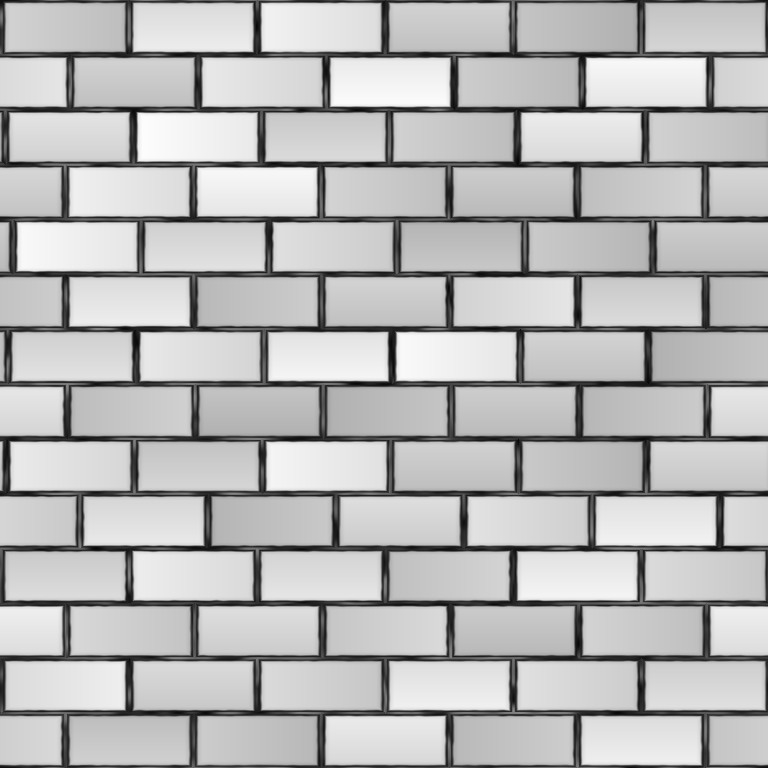
Write a WebGL 1 fragment shader that draws this pattern.

```glsl
precision highp float;
// Running-bond wall of grey gradient bricks with soft, sooty joints; tiles 6 by 14.
uniform vec2 u_resolution;

float hash(vec2 p) {
  return fract(sin(dot(p, vec2(127.1, 311.7)) + 4.7) * 43758.5453);
}

// Value noise that wraps after a whole number of cells.
float wrapNoise(vec2 uv, vec2 cells) {
  vec2 p = uv * cells;
  vec2 i = floor(p);
  vec2 f = fract(p);
  f = f * f * (3.0 - 2.0 * f);
  vec2 a = mod(i, cells);
  vec2 b = mod(i + 1.0, cells);
  return mix(mix(hash(a), hash(vec2(b.x, a.y)), f.x),
             mix(hash(vec2(a.x, b.y)), hash(b), f.x), f.y);
}

// Each brick has its own tone; gradients alternate across and down.
float brickShade(vec2 id, vec2 local) {
  float tone = mix(0.73, 0.955, hash(id + 31.0));
  float vertical = mod(id.x + floor(id.y * 0.5), 2.0);
  float along = mix(local.x, local.y, vertical) - 0.5;
  float direction = hash(id + 73.0) < 0.5 ? -1.0 : 1.0;
  return tone + direction * along * 0.085;
}

// Black rims around a streaky, patchy grey core.
float jointShade(vec2 uv, float t, bool horizontal) {
  vec2 grain = horizontal ? vec2(56.0, 320.0) : vec2(320.0, 56.0);
  float streak = wrapNoise(uv, grain);
  float patches = smoothstep(0.2, 0.85, wrapNoise(uv, vec2(30.0, 42.0)));
  float core = 0.1 + 0.3 * patches + 0.22 * (streak - 0.35);
  float rim = 0.07 + 0.1 * streak;
  return mix(core, rim, smoothstep(0.15, 0.65, t));
}

void main() {
  vec2 uv = gl_FragCoord.xy / u_resolution;

  // Brick layout: rows counted from the top, odd rows shifted by half.
  float row = floor((1.0 - uv.y) * 14.0);
  float slip = 0.01 + 0.12 * pow(hash(vec2(row, 17.0)), 3.0);
  float x = uv.x * 6.0 + 0.5 * mod(row, 2.0) - slip;
  vec2 id = vec2(mod(floor(x), 6.0), row);
  vec2 local = vec2(fract(x), fract(uv.y * 14.0));

  // Distance to the joint centre, 1 at the brick edge.
  vec2 toJoint = min(local, 1.0 - local) / vec2(6.0, 14.0) / vec2(0.0052, 0.0038);
  bool horizontal = toJoint.y < toJoint.x;
  float t = min(toJoint.x, toJoint.y);
  float rough = 0.2 * (wrapNoise(uv, vec2(110.0)) - 0.5);

  float cover = smoothstep(0.6, 1.38, t + rough);
  float shade = mix(jointShade(uv, t, horizontal), brickShade(id, local), cover);
  // Faint soot just inside the brick edge.
  shade *= 1.0 - 0.06 * cover * (1.0 - smoothstep(1.2, 2.4, t));

  gl_FragColor = vec4(vec3(clamp(shade, 0.0, 1.0)), 1.0);
}
```
